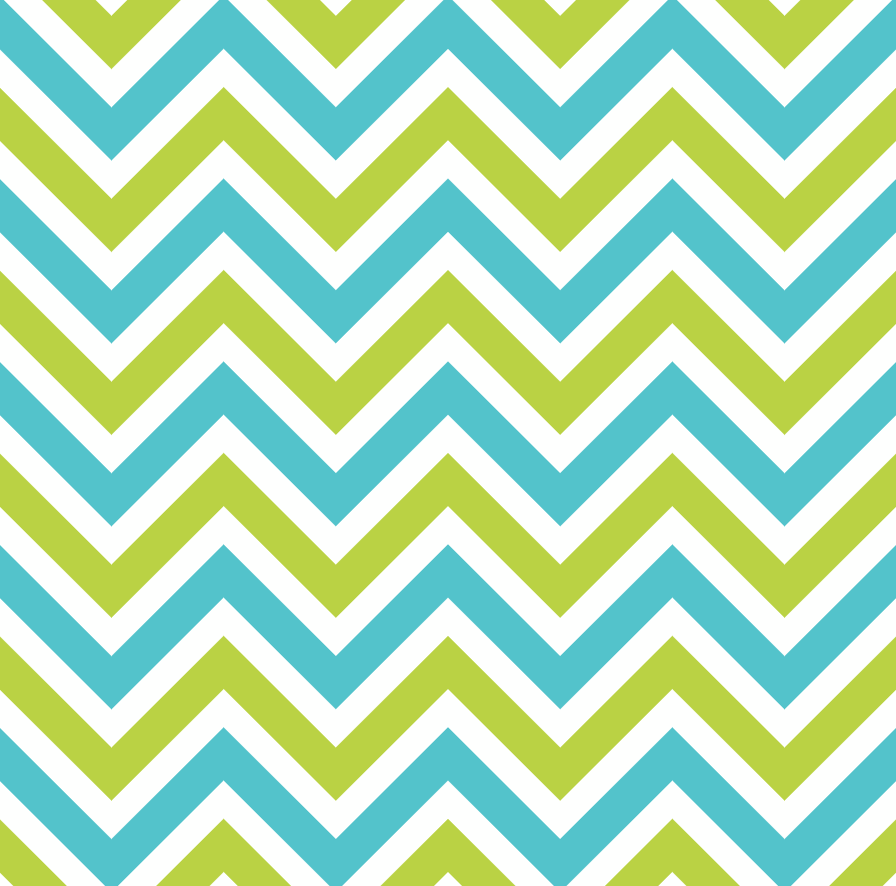
Reproduce this pattern procedurally as a WebGL 1 fragment shader.

```glsl
precision highp float;

uniform vec2 u_resolution;

// All lengths are fractions of the canvas width.
const float ZIGZAG_PERIOD = 0.2504;
const float ZIGZAG_DROP = 0.1247;
const float STRIPE_SPACING = 0.10208;
const float STRIPE_HEIGHT = 0.0594;
const float FIRST_PEAK_DEPTH = 0.1992;

const vec3 WHITE = vec3(0.995, 1.0, 0.995);
const vec3 TEAL = vec3(0.325, 0.763, 0.795);
const vec3 LIME = vec3(0.730, 0.825, 0.267);

// Triangle wave: 0 at the peaks (x = 0), 1 in the valleys.
float triangleWave(float x, float period) {
  return 2.0 * abs(fract(x / period + 0.5) - 0.5);
}

// Coverage of a shape from its signed distance, smoothed over one pixel.
float coverage(float distance, float pixel) {
  return clamp(0.5 - distance / pixel, 0.0, 1.0);
}

// Alternates between two colours by stripe number.
vec3 stripeColor(float index, vec3 even, vec3 odd) {
  return mix(even, odd, mod(index, 2.0));
}

void main() {
  float pixel = 1.0 / u_resolution.x;
  float x = gl_FragCoord.x * pixel - 0.5;
  float depth = (u_resolution.y - gl_FragCoord.y) * pixel;

  // Straighten the zigzag, then measure from the middle of a stripe.
  float wave = ZIGZAG_DROP * triangleWave(x, ZIGZAG_PERIOD);
  float level = depth - wave - FIRST_PEAK_DEPTH - 0.5 * STRIPE_HEIGHT;
  float index = floor(level / STRIPE_SPACING + 0.5);
  float offset = abs(level - index * STRIPE_SPACING);

  // Turn the vertical offset into a distance across the slanted stripe.
  float slope = 2.0 * ZIGZAG_DROP / ZIGZAG_PERIOD;
  float edge = (offset - 0.5 * STRIPE_HEIGHT) / length(vec2(1.0, slope));

  vec3 color = mix(WHITE, stripeColor(index, TEAL, LIME), coverage(edge, pixel));
  gl_FragColor = vec4(color, 1.0);
}
```
